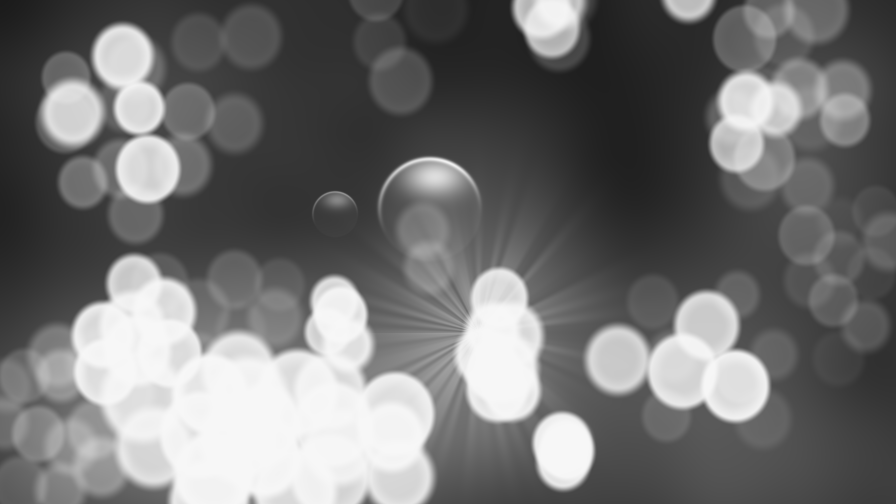
Give the GLSL for this background, as a Shadertoy shader.

```glsl
// Monochrome bokeh: soft pale discs gathered in clusters over a dark, hazy field.
// Each cluster is a jittered golden-angle spiral whose discs are screen blended;
// broad Gaussian glows and value noise make the haze, a rim-lit bubble the centre.

const float GOLDEN_ANGLE = 2.39996;
const float WHITE_LEVEL = 0.97;

float hash(vec2 p) {
    return fract(sin(dot(p, vec2(127.1, 311.7))) * 43758.5453);
}

float noise(vec2 p) {
    vec2 cell = floor(p), f = fract(p);
    f = f * f * (3.0 - 2.0 * f);
    float low = mix(hash(cell), hash(cell + vec2(1, 0)), f.x);
    float high = mix(hash(cell + vec2(0, 1)), hash(cell + vec2(1, 1)), f.x);
    return mix(low, high, f.y);
}

float glow(vec2 p, vec2 center, vec2 size) {
    vec2 d = (p - center) / size;
    return exp(-dot(d, d));
}

float screenBlend(float base, float light) {
    return 1.0 - (1.0 - base) * (1.0 - light);
}

// Out-of-focus light: slightly tall, soft edged, a little brighter at the rim.
float bokehDisc(vec2 p, vec2 center, float radius, float softness) {
    float d = length((p - center) * vec2(1.0, 0.94));
    float fill = 1.0 - smoothstep(radius - softness, radius + softness, d);
    return fill * mix(0.86, 1.0, smoothstep(0.5, 0.95, d / radius));
}

// Power holds the lowest and highest disc brightness; phase turns the spiral.
float cluster(float light, vec2 p, vec2 center, vec2 spread, int count,
              float radius, vec2 power, float phase) {
    for (int i = 0; i < count; i++) {
        float k = float(i);
        float angle = k * GOLDEN_ANGLE + phase;
        vec2 jitter = vec2(hash(vec2(k, phase)), hash(vec2(phase, k + 7.0))) - 0.5;
        vec2 offset = sqrt((k + 0.5) / float(count)) * vec2(cos(angle), sin(angle));
        float size = radius * mix(0.85, 1.12, hash(vec2(k + 3.0, phase)));
        float strength = mix(power.x, power.y, hash(vec2(k + 11.0, phase)));
        float softness = mix(0.006, 0.014, hash(vec2(k + 19.0, phase)));
        vec2 spot = center + spread * (offset + 0.3 * jitter);
        light = screenBlend(light, strength * bokehDisc(p, spot, size, softness));
    }
    return light;
}

float haze(vec2 p) {
    float h = 0.07 + 0.10 * noise(p * 3.0) + 0.05 * noise(p * 7.0 + 4.0);
    h += 0.40 * glow(p, vec2(0.45, 0.15), vec2(0.58, 0.28));
    h += 0.20 * glow(p, vec2(0.98, 0.42), vec2(0.20, 0.33));
    h += 0.16 * glow(p, vec2(1.40, 0.28), vec2(0.28, 0.22));
    h += 0.16 * glow(p, vec2(1.60, 0.75), vec2(0.20, 0.30));
    h += 0.16 * glow(p, vec2(0.27, 0.76), vec2(0.26, 0.20));
    h += 0.14 * glow(p, vec2(1.65, 0.02), vec2(0.40, 0.16));
    return h * (1.0 - 0.45 * glow(p, vec2(1.25, 0.68), vec2(0.16, 0.22)));
}

// Faint streaks fanning out from a bright source.
float rays(vec2 p, vec2 source) {
    vec2 d = p - source;
    float streak = noise(vec2(atan(d.y, d.x) * 14.0, 2.0));
    return 0.22 * streak * glow(p, source, vec2(0.19));
}

// Transparent sphere with a thin upper rim and a soft highlight below it.
float bubble(vec2 p, vec2 center, float radius) {
    vec2 q = (p - center) / radius;
    float d = length(q);
    float inside = 1.0 - smoothstep(0.95, 1.03, d);
    float rim = exp(-pow((d - 0.96) / 0.045, 2.0)) * smoothstep(-0.4, 0.9, q.y - 0.2 * q.x);
    float shine = glow(q, vec2(0.10, 0.62), vec2(0.60, 0.36));
    return clamp(inside * (0.05 + 0.80 * shine) + 0.55 * rim, 0.0, 1.0);
}

void mainImage(out vec4 fragColor, in vec2 fragCoord) {
    vec2 p = fragCoord / iResolution.y;
    p.x *= 1.77778 * iResolution.y / iResolution.x;
    float light = haze(p) + rays(p, vec2(0.95, 0.34));
    vec2 faint = vec2(0.06, 0.22), dim = vec2(0.12, 0.38);
    vec2 bright = vec2(0.70, 0.95), blazing = vec2(0.82, 0.98);

    // Dim discs along the top, the sides and the lower corner
    light = cluster(light, p, vec2(0.85, 0.94), vec2(0.36, 0.11), 7, 0.056, faint, 1.3);
    light = cluster(light, p, vec2(0.26, 0.75), vec2(0.23, 0.18), 11, 0.053, dim, 2.1);
    light = cluster(light, p, vec2(1.56, 0.81), vec2(0.16, 0.21), 13, 0.056, dim, 0.7);
    light = cluster(light, p, vec2(1.69, 0.48), vec2(0.11, 0.14), 9, 0.050, faint, 3.2);
    light = cluster(light, p, vec2(1.46, 0.28), vec2(0.20, 0.16), 8, 0.050, faint, 4.4);
    light = cluster(light, p, vec2(0.12, 0.17), vec2(0.14, 0.18), 13, 0.053, dim, 5.3);
    light = cluster(light, p, vec2(0.42, 0.38), vec2(0.20, 0.10), 8, 0.055, faint, 2.8);

    // Bright lights above
    light = cluster(light, p, vec2(0.23, 0.75), vec2(0.13, 0.15), 4, 0.057, bright, 0.4);
    light = cluster(light, p, vec2(1.49, 0.76), vec2(0.06, 0.08), 3, 0.054, bright, 1.8);
    light = cluster(light, p, vec2(1.09, 0.97), vec2(0.04, 0.04), 3, 0.056, bright, 2.5);
    light = cluster(light, p, vec2(1.35, 1.01), vec2(0.02), 1, 0.060, blazing, 0.2);

    // Overexposed masses below
    light = cluster(light, p, vec2(0.54, 0.14), vec2(0.29, 0.15), 20, 0.073, blazing, 1.1);
    light = cluster(light, p, vec2(0.27, 0.34), vec2(0.10, 0.10), 7, 0.062, blazing, 2.2);
    light = cluster(light, p, vec2(0.67, 0.35), vec2(0.03, 0.06), 4, 0.052, blazing, 0.9);
    light = cluster(light, p, vec2(0.99, 0.29), vec2(0.035, 0.11), 8, 0.058, blazing, 3.7);
    light = cluster(light, p, vec2(1.12, 0.10), vec2(0.006, 0.045), 4, 0.059, blazing, 1.6);
    light = cluster(light, p, vec2(1.34, 0.30), vec2(0.13, 0.13), 4, 0.063, blazing, -1.48);

    // Central bubble, its overlapping discs and a small companion
    light = screenBlend(light, bubble(p, vec2(0.853, 0.585), 0.104));
    light = cluster(light, p, vec2(0.855, 0.515), vec2(0.04, 0.06), 2, 0.050, dim, 2.3);
    light = screenBlend(light, 0.5 * bubble(p, vec2(0.665, 0.575), 0.046));
    fragColor = vec4(vec3(WHITE_LEVEL * clamp(light, 0.0, 1.0)), 1.0);
}
```
